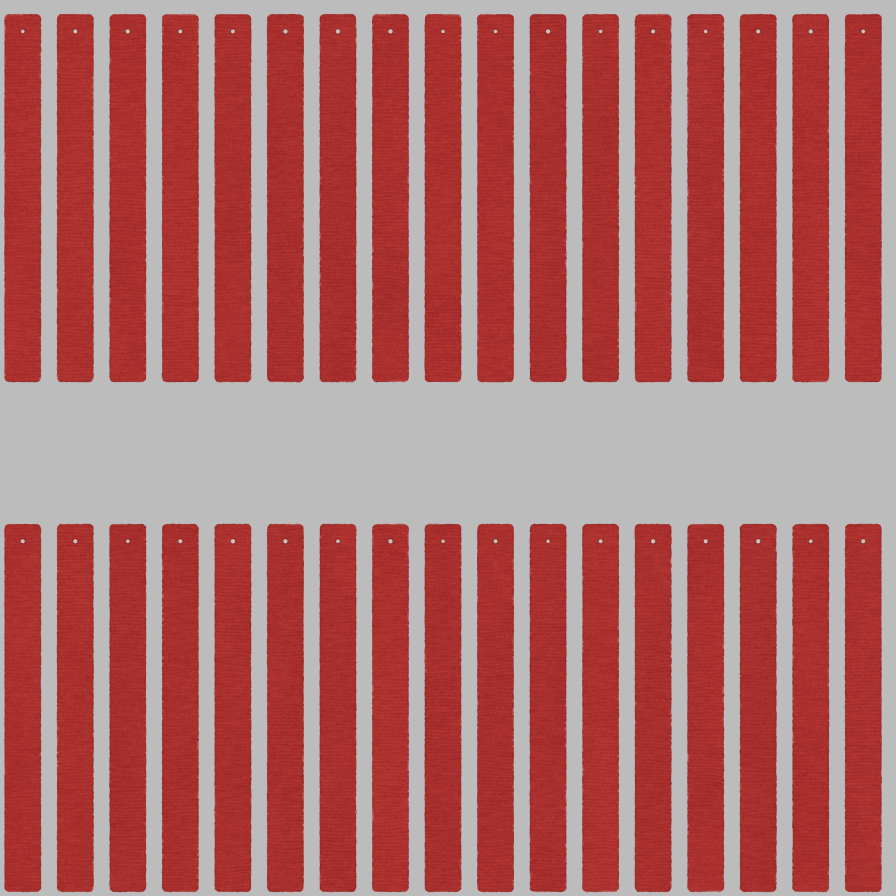
This pattern is drawn by a three.js fragment shader. Its source:

```glsl
varying vec2 vUv;

#define PITCH vec2(0.05863, 0.569)
#define FIRST_CENTRE vec2(0.0254, 0.2099)
#define HALF_SIZE vec2(0.0204, 0.2053)
#define CORNER 0.0052
#define HOLE_DROP 0.0193
#define HOLE_RADIUS 0.0022
#define SOFT 0.0008
#define RIBS 270.0
#define FRAY 0.0007
#define BACKDROP vec3(0.737)
#define RED vec3(0.664, 0.188, 0.180)
#define PALE_THREAD vec3(0.80, 0.56, 0.53)

float hash(vec2 p) {
  vec3 q = fract(vec3(p.xyx) * 0.1031);
  q += dot(q, q.yzx + 33.33);
  return fract((q.x + q.y) * q.z);
}

float noise(vec2 p) {
  vec2 i = floor(p), f = fract(p);
  f = f * f * (3.0 - 2.0 * f);
  return mix(mix(hash(i), hash(i + vec2(1.0, 0.0)), f.x),
             mix(hash(i + vec2(0.0, 1.0)), hash(i + vec2(1.0, 1.0)), f.x), f.y);
}

float roundedBox(vec2 p, vec2 halfSize, float radius) {
  vec2 q = abs(p) - halfSize + radius;
  return length(max(q, 0.0)) + min(max(q.x, q.y), 0.0) - radius;
}

float segment(vec2 p, vec2 a, vec2 b) {
  vec2 pa = p - a, ba = b - a;
  return length(pa - ba * clamp(dot(pa, ba) / dot(ba, ba), 0.0, 1.0));
}

float cover(float d) {
  return 1.0 - smoothstep(-SOFT, SOFT, d);
}

// Ribbed cloth with grain, wavering ribs and broad fading
vec3 cloth(vec2 p, float seed) {
  vec2 q = p + seed * vec2(3.1, 7.3) + 2.0;
  float waver = noise(q * vec2(45.0, 30.0));
  float rib = sin(6.28318 * (q.y * RIBS + 0.9 * waver));
  float streak = noise(q * vec2(90.0, 480.0)) - 0.5;
  float grain = noise(q * 620.0) - 0.5;
  float fade = noise(q * vec2(28.0, 12.0)) - 0.5;
  float ribDepth = 0.006 + 0.010 * noise(q * 18.0);
  float light = rib * ribDepth + 0.035 * streak + 0.045 * grain + 0.02 * fade;
  return RED + light * vec3(1.0, 0.75, 0.72);
}

// Short pale and dark thread ends along the outline
vec3 frayedEdge(vec3 colour, vec2 p, float d, float seed) {
  float side = sign(p.x) * 17.0 + seed * 91.0 + 120.0;
  float tick = noise(vec2(p.y * 420.0 + 200.0, side));
  float wear = noise(vec2(p.y * 32.0 + 40.0, side + 5.0));
  float rim = smoothstep(-0.0028, -0.0004, d);
  colour *= 1.0 - 0.12 * rim * (1.0 - tick);
  float pale = smoothstep(0.55, 0.9, tick) * smoothstep(0.2, 0.8, wear);
  return mix(colour, PALE_THREAD, 0.42 * rim * pale);
}

// Loose threads fanning from the punched hole
float holeThreads(vec2 p, vec2 id) {
  float amount = 0.0;
  for (int i = 0; i < 4; i++) {
    vec2 key = id * 13.0 + float(i) * vec2(7.0, 29.0) + 3.0;
    float angle = 6.28318 * hash(key);
    float reach = HOLE_RADIUS * (0.9 + 1.3 * hash(key + 50.0));
    vec2 tip = reach * vec2(cos(angle), 0.7 * sin(angle));
    amount = max(amount, cover(segment(p, vec2(0.0), tip) - 0.0001));
  }
  return amount * hash(id + 71.0);
}

void main() {
  // Strip layout
  vec2 id = floor((vUv - FIRST_CENTRE) / PITCH + 0.5);
  vec2 p = vUv - FIRST_CENTRE - id * PITCH;
  float seed = hash(id + 11.0);

  // Slightly ragged outline
  float ragged = noise(vUv * 380.0 + seed * 40.0) - 0.5;
  float d = roundedBox(p, HALF_SIZE, CORNER) + FRAY * ragged;

  vec3 strip = cloth(p, seed) * (0.99 + 0.02 * seed);
  strip = frayedEdge(strip, p, d, seed);

  // Punched hole with a worn rim
  vec2 h = p - vec2(0.0, HALF_SIZE.y - HOLE_DROP);
  float hole = length(h) - HOLE_RADIUS * (0.85 + 0.25 * hash(id + 31.0));
  strip *= 1.0 - 0.14 * cover(hole - 0.0012);
  strip = mix(strip, PALE_THREAD, 0.6 * holeThreads(h, id));
  strip = mix(strip, BACKDROP + vec3(0.05, 0.02, 0.0), cover(hole));

  gl_FragColor = vec4(mix(BACKDROP, strip, cover(d)), 1.0);
}
```
